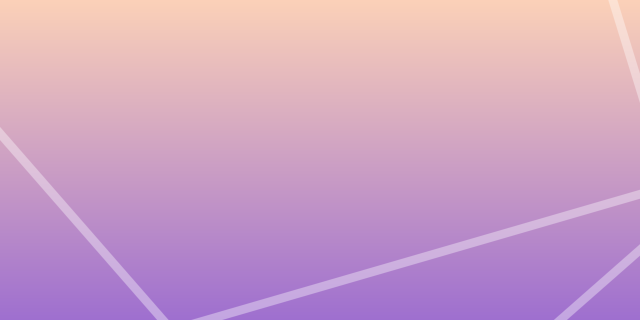
Write a WebGL 1 fragment shader that draws this background.

```glsl
precision highp float;

uniform vec2 u_resolution;

// Lengths are in canvas heights, origin at the lower left
const vec3 TOP_COLOR = vec3(0.985, 0.818, 0.720);
const vec3 BOTTOM_COLOR = vec3(0.620, 0.435, 0.812);
const vec3 BEAM_COLOR = vec3(1.0);
const float BEAM_OPACITY = 0.38;
const float BEAM_HALF_WIDTH = 0.0135;

// Each beam is a straight line through two points: start.xy, end.xy
const vec4 LEFT_BEAM = vec4(0.000, 0.583, 0.509, 0.000);
const vec4 LONG_BEAM = vec4(0.646, 0.000, 2.000, 0.393);
const vec4 CORNER_BEAM = vec4(1.751, 0.000, 2.000, 0.219);
const vec4 TOP_BEAM = vec4(1.915, 1.000, 2.000, 0.724);

float lineDistance(vec2 p, vec4 beam) {
  vec2 direction = normalize(beam.zw - beam.xy);
  vec2 offset = p - beam.xy;
  return abs(offset.x * direction.y - offset.y * direction.x);
}

void main() {
  vec2 p = gl_FragCoord.xy / u_resolution.y;
  float pixel = 1.0 / u_resolution.y;

  // Vertical sunset gradient
  vec3 color = mix(BOTTOM_COLOR, TOP_COLOR, p.y);

  // Translucent beams, merged into one distance
  float d = min(
    min(lineDistance(p, LEFT_BEAM), lineDistance(p, LONG_BEAM)),
    min(lineDistance(p, CORNER_BEAM), lineDistance(p, TOP_BEAM)));
  float coverage = 1.0 - smoothstep(-0.7 * pixel, 0.7 * pixel, d - BEAM_HALF_WIDTH);
  color = mix(color, BEAM_COLOR, BEAM_OPACITY * coverage);

  gl_FragColor = vec4(color, 1.0);
}
```
